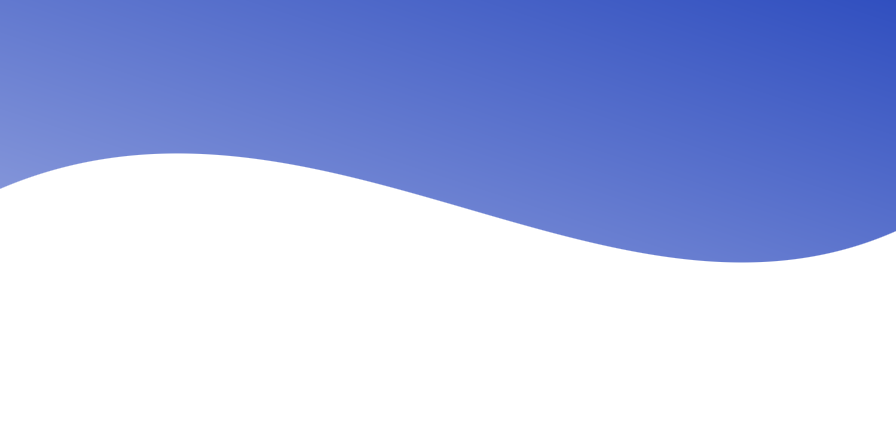
This background is drawn by a Shadertoy shader. Its source:

```glsl
const vec3 PAPER = vec3(1.0);
const vec3 PALE_BLUE = vec3(0.51, 0.58, 0.85);
const vec3 DEEP_BLUE = vec3(0.19, 0.31, 0.75);

const float CANVAS_ASPECT = 2.0;
const vec2 RAMP_DIRECTION = vec2(0.31, 0.95);
const float RAMP_START = 0.55;
const float RAMP_END = 1.57;

const float CREST_X = 0.198;
const float TROUGH_X = 0.828;
const float CREST_HEIGHT = 0.6575;
const float WAVE_STEEPNESS = 5.84;
const float END_LIFT = 0.3;

// Antiderivative of (x - CREST_X) * (x - TROUGH_X)
float slopeIntegral(float x) {
    return x * (x * x / 3.0 - 0.5 * (CREST_X + TROUGH_X) * x + CREST_X * TROUGH_X);
}

// Cubic swell with a fixed crest and trough, its ends slightly raised
float waveHeight(float x) {
    float swell = WAVE_STEEPNESS * (slopeIntegral(x) - slopeIntegral(CREST_X));
    float bend = (x - CREST_X) * (x - TROUGH_X);
    return CREST_HEIGHT + swell + END_LIFT * bend * bend;
}

// Diagonal ramp, deepest at the upper right
vec3 skyColor(vec2 uv) {
    float along = dot(uv * vec2(CANVAS_ASPECT, 1.0), RAMP_DIRECTION);
    float depth = clamp((along - RAMP_START) / (RAMP_END - RAMP_START), 0.0, 1.0);
    return mix(PALE_BLUE, DEEP_BLUE, depth);
}

void mainImage(out vec4 fragColor, in vec2 fragCoord) {
    vec2 uv = fragCoord / iResolution.xy;

    // Antialiased boundary between paper and sky
    float aboveWave = uv.y - waveHeight(uv.x);
    float skyMask = clamp(aboveWave / fwidth(aboveWave) + 0.5, 0.0, 1.0);

    fragColor = vec4(mix(PAPER, skyColor(uv), skyMask), 1.0);
}
```
